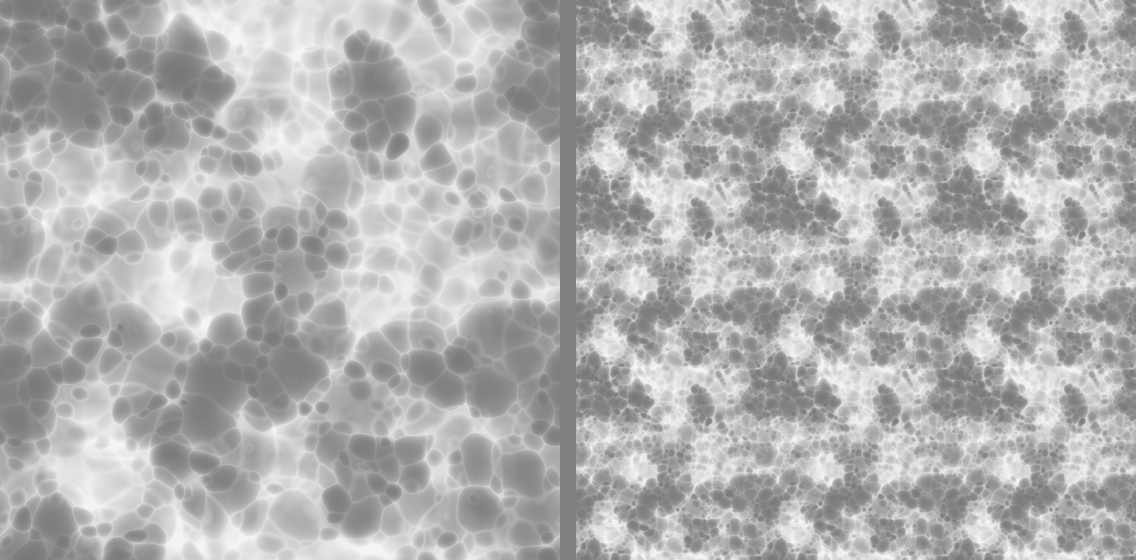
Left, the tile; right, the same tile 3 across and 3 down.
Reproduce this texture procedurally as a three.js fragment shader.

```glsl
// Tiling grey cloud of soft overlapping puffs, gathered in dark clumps with bright gaps.
#define MASS_CELLS 6.0     // clumps across the tile
#define PUFF_CELLS 11.0    // largest puffs across the tile
#define PUFF_LAYERS 3      // each layer has smaller puffs
#define WARP 0.026         // bending of the puff outlines
#define MERGE 12.0         // higher gives crisper creases
#define THIN 0.10          // puff density in the gaps
#define DENSE 0.80         // density added inside the clumps
#define CREASE 0.10        // light seams where puffs meet
#define WISP 0.24          // strength of the fine streaks
#define CONTRAST 1.25      // spread of the tones
#define LIGHT_TONE vec3(0.955, 0.955, 0.95)
#define DARK_TONE vec3(0.43, 0.43, 0.43)

varying vec2 vUv;

vec3 hash3(vec2 p, float seed) {
  vec3 q = fract(vec3(p.xyx + seed * 17.3) * vec3(0.1031, 0.1030, 0.0973));
  q += dot(q, q.yxz + 33.33);
  return fract((q.xxy + q.yzz) * q.zyx);
}

// Value noise that wraps after n cells
float noise(vec2 uv, float n, float seed) {
  vec2 p = uv * n;
  vec2 i = floor(p);
  vec2 f = p - i;
  f = f * f * f * (f * (f * 6.0 - 15.0) + 10.0);
  float a = hash3(mod(i, n), seed).x;
  float b = hash3(mod(i + vec2(1.0, 0.0), n), seed).x;
  float c = hash3(mod(i + vec2(0.0, 1.0), n), seed).x;
  float d = hash3(mod(i + 1.0, n), seed).x;
  return mix(mix(a, b, f.x), mix(c, d, f.x), f.y);
}

// Broad field that says where the cloud is thick
float cloudMass(vec2 uv) {
  float m = 0.65 * noise(uv, MASS_CELLS, 1.0) + 0.35 * noise(uv, MASS_CELLS * 2.0, 2.0);
  return smoothstep(0.18, 0.8, m);
}

// Bend the plane by layered noise
vec2 bend(vec2 uv) {
  vec2 w = vec2(noise(uv, 10.0, 3.0), noise(uv, 10.0, 4.0)) - 0.5;
  w += 0.45 * (vec2(noise(uv, 27.0, 5.0), noise(uv, 27.0, 6.0)) - 0.5);
  return uv + WARP * w;
}

// Adds one dome per cell to a soft maximum, and keeps the two highest in top
float puffs(vec2 uv, float n, float seed, inout vec2 top) {
  vec2 p = uv * n;
  vec2 home = floor(p);
  float sum = 0.0;
  for (int y = -1; y <= 1; y++) {
    for (int x = -1; x <= 1; x++) {
      vec2 cell = home + vec2(float(x), float(y));
      vec3 place = hash3(mod(cell, n), seed);
      vec3 kind = hash3(mod(cell, n), seed + 0.5);
      vec2 center = cell + place.xy;
      vec2 r = (p - center) / mix(0.45, 0.88, place.z);
      float inside = max(1.0 - dot(r, r), 0.0);
      float dome = pow(inside + 1e-5, mix(0.35, 0.8, kind.x));
      float density = THIN + DENSE * cloudMass(center / n) + 0.34 * (kind.y - 0.4);
      float height = max(density, 0.05) * dome;
      sum += pow(height, MERGE);
      top = vec2(max(top.x, height), max(top.y, min(top.x, height)));
    }
  }
  return sum;
}

// Thin streaks along the middle level of a bent noise
float wisps(vec2 uv) {
  vec2 q = uv + 0.07 * vec2(noise(uv, 7.0, 7.0), noise(uv, 7.0, 8.0));
  float fine = 0.6 * noise(q, 15.0, 9.0) + 0.4 * noise(q, 34.0, 10.0);
  return 1.0 - abs(2.0 * fine - 1.0);
}

void main() {
  vec2 uv = bend(vUv);

  // Overlapping puffs of falling size
  float sum = 0.0;
  float cells = PUFF_CELLS;
  vec2 top = vec2(0.0);
  for (int i = 0; i < PUFF_LAYERS; i++) {
    sum += puffs(uv, cells, 11.0 + float(i), top);
    cells = floor(cells * 1.6);
  }
  float density = pow(sum + 1e-12, 1.0 / MERGE);

  // Haze between the puffs
  float mass = cloudMass(uv);
  density = mix(density, max(density, 0.05 + 0.4 * mass), 0.7);

  // Light seams between neighbours, and streaks where the cloud is thin
  float seam = 1.0 - smoothstep(0.0, 0.11, top.x - top.y);
  density -= CREASE * seam * smoothstep(0.05, 0.4, top.y);
  density -= WISP * (wisps(vUv) - 0.68) * (1.0 - 0.7 * mass);
  density += 0.03 * (noise(vUv, 64.0, 20.0) - 0.5);

  // Spread the tones, then level off the darkest parts
  density = max(0.53 + CONTRAST * (density - 0.5), 0.0);
  density /= pow(1.0 + pow(density, 4.0), 0.25);
  gl_FragColor = vec4(mix(LIGHT_TONE, DARK_TONE, density), 1.0);
}
```
